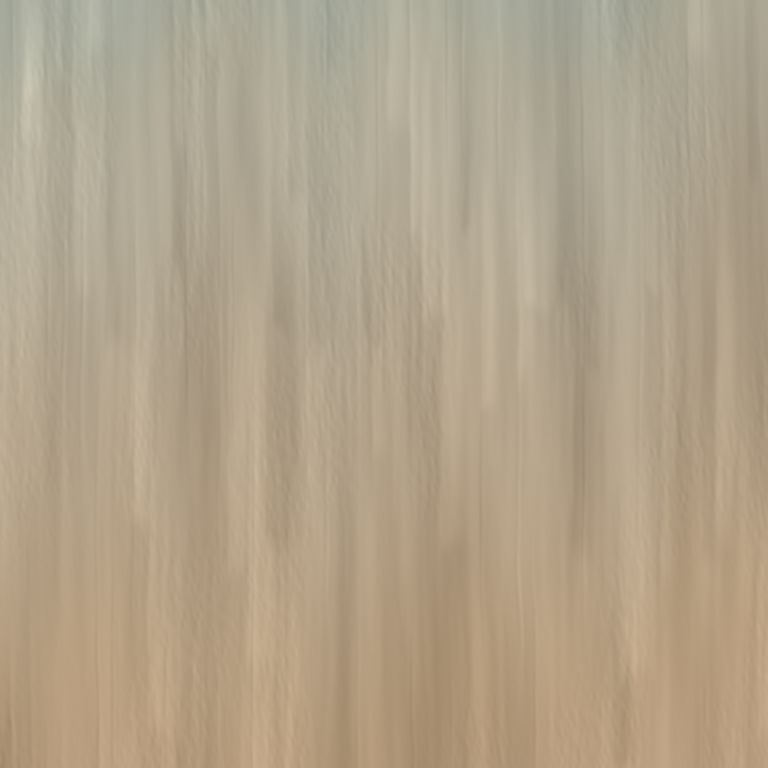
Give the GLSL for this texture, as a Shadertoy shader.

```glsl
const vec3 TOP_SAGE = vec3(0.645, 0.660, 0.605);
const vec3 UPPER_GREY = vec3(0.686, 0.663, 0.590);
const vec3 MIDDLE_TAN = vec3(0.692, 0.627, 0.534);
const vec3 BOTTOM_OCHRE = vec3(0.704, 0.604, 0.482);
const float STREAK_CONTRAST = 0.175;
const float STROKE_CONTRAST = 0.036;
const float HAIRLINE_CONTRAST = 0.040;
const float GRAIN_CONTRAST = 0.050;
const float HUE_DRIFT = 0.24;
const float HAIRLINE_COLUMNS = 44.0;
const int STROKE_COUNT = 40;

float hash(vec2 p) {
    vec3 q = fract(vec3(p.xyx) * 0.1031);
    q += dot(q, q.yzx + 33.33);
    return fract((q.x + q.y) * q.z);
}

float noise(vec2 p) {
    vec2 cell = floor(p);
    vec2 f = fract(p);
    f = f * f * (3.0 - 2.0 * f);
    float low = mix(hash(cell), hash(cell + vec2(1, 0)), f.x);
    float high = mix(hash(cell + vec2(0, 1)), hash(cell + vec2(1, 1)), f.x);
    return mix(low, high, f.y);
}

// Vertical fibres from broad bands down to fine threads
float fibres(vec2 p) {
    float sum = 0.0;
    sum += 0.34 * (noise(p * vec2(11.0, 1.6) + 3.0) - 0.5);
    sum += 0.32 * (noise(p * vec2(27.0, 2.4) + 17.0) - 0.5);
    sum += 0.24 * (noise(p * vec2(58.0, 3.6) + 41.0) - 0.5);
    sum += 0.17 * (noise(p * vec2(120.0, 7.0) + 73.0) - 0.5);
    return sum;
}

// Thin upright creases, one per column, each lit on one side and broken in length
float hairlines(vec2 p) {
    float column = floor(p.x * HAIRLINE_COLUMNS);
    float offset = mix(0.3, 0.7, hash(vec2(column, 7.0)));
    float across = (fract(p.x * HAIRLINE_COLUMNS) - offset) / HAIRLINE_COLUMNS;
    across += 0.003 * (noise(vec2(column * 3.1, p.y * 12.0)) - 0.5);
    float crease = exp(-pow(across / 0.0020, 2.0));
    float rim = exp(-pow((across - 0.0042) / 0.0024, 2.0));
    float present = smoothstep(0.45, 0.85, noise(vec2(column * 5.7, p.y * 3.5 + 20.0)));
    present *= 0.4 + 0.6 * noise(vec2(column * 2.3, p.y * 24.0));
    float balance = hash(vec2(column, 11.0));
    return (mix(0.2, 1.0, balance) * rim - mix(1.0, 0.3, balance) * crease) * present;
}

// Drawn-down strokes: crisp left edge, soft right side, fading upward
float strokes(vec2 p) {
    float sum = 0.0;
    for (int i = 0; i < STROKE_COUNT; i++) {
        float id = float(i);
        vec2 foot = vec2((id + hash(vec2(id, 1.0))) / float(STROKE_COUNT),
                         hash(vec2(id, 2.0)) * 1.1 - 0.2);
        float width = mix(0.015, 0.055, hash(vec2(id, 3.0)));
        float len = mix(0.25, 0.75, hash(vec2(id, 4.0)));
        float ragged = 0.003 * (noise(vec2(p.y * 28.0, id * 4.3)) - 0.5);
        float across = (p.x - foot.x + ragged) / width;
        float along = (p.y - foot.y - 0.04 * noise(vec2(p.x * 55.0, id))) / len;
        float edge = 0.0035 / width;
        float profile = smoothstep(-edge, edge, across) * (1.0 - smoothstep(0.2, 1.1, across));
        float ends = smoothstep(0.0, 0.08, along) * (1.0 - smoothstep(0.3, 1.0, along));
        float tone = hash(vec2(id, 5.0)) < 0.55 ? 1.0 : -1.0;
        sum += tone * profile * ends;
    }
    return sum;
}

// Fine brush relief: upright threads plus short flecks, strongest in patches
float brushGrain(vec2 p) {
    vec2 leaning = vec2(p.x + 0.12 * p.y, p.y);
    vec2 light = vec2(0.0035, 0.0015);
    vec2 thread = vec2(150.0, 16.0);
    vec2 fleck = vec2(230.0, 85.0);
    float relief = 0.7 * (noise(p * thread) - noise((p + light) * thread));
    float flecks = noise(leaning * fleck) - noise((leaning + light) * fleck);
    float patches = smoothstep(0.45, 0.85, noise(p * vec2(16.0, 5.0) + 29.0));
    return (relief + 0.55 * flecks) * (0.2 + 0.8 * patches);
}

vec3 wash(float height) {
    vec3 color = mix(BOTTOM_OCHRE, MIDDLE_TAN, smoothstep(0.0, 0.48, height));
    color = mix(color, UPPER_GREY, smoothstep(0.38, 0.88, height));
    return mix(color, TOP_SAGE, smoothstep(0.84, 1.05, height));
}

void mainImage(out vec4 fragColor, in vec2 fragCoord) {
    vec2 uv = fragCoord / iResolution.xy;

    // Slight sway keeps the fibres from being ruler straight
    vec2 p = uv;
    p.x += 0.008 * (noise(uv * vec2(5.0, 3.0) + 9.0) - 0.5);
    p.x += 0.002 * (noise(uv * vec2(16.0, 14.0) + 5.0) - 0.5);

    // Colour bleeds downward by a different amount in each band
    float drift = noise(p * vec2(7.0, 1.2) + 50.0) - 0.5;
    drift += 0.5 * (noise(p * vec2(26.0, 2.5) + 80.0) - 0.5);
    float edgeWarmth = 0.14 * smoothstep(0.75, 1.0, uv.x);
    float height = uv.y + HUE_DRIFT * drift * (1.0 - 0.5 * uv.y) - edgeWarmth;
    vec3 color = wash(height);

    float shade = STREAK_CONTRAST * fibres(p);
    shade += STROKE_CONTRAST * strokes(p);
    shade += HAIRLINE_CONTRAST * hairlines(p);
    shade += GRAIN_CONTRAST * brushGrain(p);
    color += shade * vec3(1.0, 0.97, 0.90);

    fragColor = vec4(clamp(color, 0.0, 1.0), 1.0);
}
```
